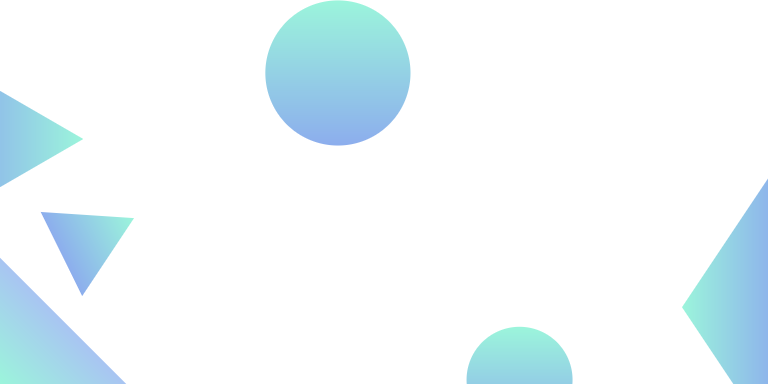
Write a WebGL 1 fragment shader that draws this background.

```glsl
precision highp float;

uniform vec2 u_resolution;

const vec3 PAPER = vec3(1.0);
const vec3 MINT = vec3(0.61, 0.96, 0.86);
const vec3 BLUE = vec3(0.55, 0.68, 0.93);
const vec3 PALE_BLUE = vec3(0.66, 0.77, 0.95);

// Signed distance to the line through a and b, negative on its left
float edgeDistance(vec2 p, vec2 a, vec2 b) {
  vec2 along = normalize(b - a);
  return dot(p - a, vec2(along.y, -along.x));
}

// Triangle with counterclockwise corners
float triangleDistance(vec2 p, vec2 a, vec2 b, vec2 c) {
  return max(edgeDistance(p, a, b), max(edgeDistance(p, b, c), edgeDistance(p, c, a)));
}

float circleDistance(vec2 p, vec2 center, float radius) {
  return length(p - center) - radius;
}

// Linear blend from mint at start to another colour at end
vec3 mintGradient(vec2 p, vec2 start, vec2 end, vec3 endColor) {
  vec2 axis = end - start;
  float t = clamp(dot(p - start, axis) / dot(axis, axis), 0.0, 1.0);
  return mix(MINT, endColor, t);
}

// Lay a shape over the base with a soft edge one pixel wide
vec3 paint(vec3 base, vec3 color, float dist, float pixel) {
  return mix(base, color, clamp(0.5 - dist / pixel, 0.0, 1.0));
}

vec3 paintCircle(vec3 base, vec2 p, vec2 center, float radius, float pixel) {
  vec2 up = vec2(0.0, radius);
  vec3 fill = mintGradient(p, center + up, center - up, BLUE);
  return paint(base, fill, circleDistance(p, center, radius), pixel);
}

// The gradient runs from the tip to the middle of the opposite side
vec3 paintTriangle(vec3 base, vec2 p, vec2 tip, vec2 b, vec2 c, vec3 sideColor, float pixel) {
  vec3 fill = mintGradient(p, tip, 0.5 * (b + c), sideColor);
  return paint(base, fill, triangleDistance(p, tip, b, c), pixel);
}

void main() {
  // Canvas height is one unit, width is two
  vec2 p = gl_FragCoord.xy / u_resolution * vec2(2.0, 1.0);
  float pixel = 1.0 / u_resolution.y;
  vec3 color = PAPER;

  // Circles
  color = paintCircle(color, p, vec2(0.880, 0.810), 0.189, pixel);
  color = paintCircle(color, p, vec2(1.353, 0.011), 0.138, pixel);

  // Left triangles
  color = paintTriangle(color, p, vec2(0.217, 0.638), vec2(-0.096, 0.819),
                        vec2(-0.096, 0.457), BLUE, pixel);
  color = paintTriangle(color, p, vec2(0.349, 0.432), vec2(0.106, 0.448),
                        vec2(0.214, 0.229), BLUE, pixel);

  // Corner triangle
  color = paintTriangle(color, p, vec2(0.0), vec2(0.329, 0.0),
                        vec2(0.0, 0.329), PALE_BLUE, pixel);

  // Right triangle
  color = paintTriangle(color, p, vec2(1.776, 0.200), vec2(2.030, -0.180),
                        vec2(2.030, 0.580), BLUE, pixel);

  gl_FragColor = vec4(color, 1.0);
}
```
